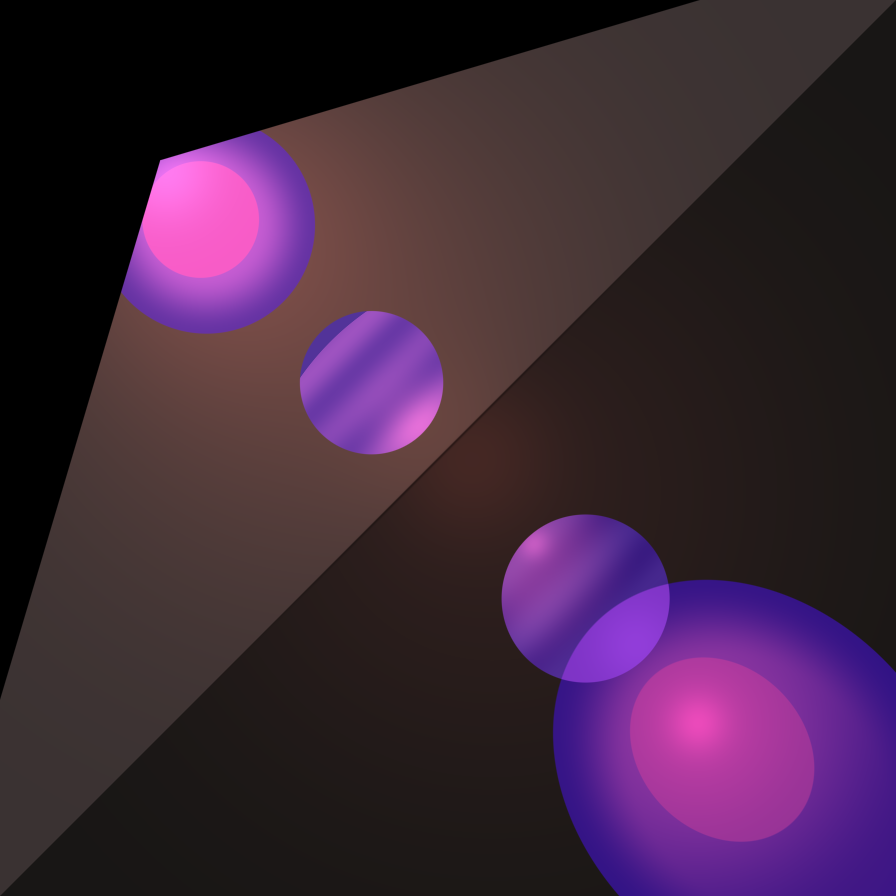
Reproduce this background procedurally as a Shadertoy shader.

```glsl
// Violet spheres mirrored across a diagonal fold, between a warm lit panel and a dark floor.

// Antialiased coverage: one where the signed distance is negative.
float cover(float dist) {
    float px = 0.75 / min(iResolution.x, iResolution.y);
    return 1.0 - smoothstep(-px, px, dist);
}

// Soft round light around a point.
float glow(vec2 p, vec2 center, float size) {
    vec2 q = (p - center) / size;
    return exp(-dot(q, q));
}

// Normalised radius of an ellipse whose long axis falls to the right.
float ellipseRadius(vec2 p, vec2 center, vec2 radii) {
    vec2 q = p - center;
    return length(vec2(q.x - q.y, q.x + q.y) * 0.70711 / radii);
}

// Lit panel above the fold.
vec3 panelColor(vec2 p) {
    vec3 col = vec3(0.225, 0.195, 0.195);
    col += vec3(0.16, 0.065, 0.05) * glow(p, vec2(0.36, 0.64), 0.32);
    col += vec3(0.16, 0.07, 0.06) * glow(p, vec2(0.23, 0.76), 0.17);
    col += vec3(0.06, 0.025, 0.015) * glow(p, vec2(0.49, 0.51), 0.10);
    return col;
}

// Dark floor below the fold.
vec3 floorColor(vec2 p) {
    vec3 col = vec3(0.09, 0.085, 0.08);
    col += vec3(0.09, 0.035, 0.035) * glow(p, vec2(0.55, 0.45), 0.36);
    col += vec3(0.09, 0.035, 0.025) * glow(p, vec2(0.525, 0.49), 0.09);
    return col;
}

// Large reflected ball with a pink core.
vec3 addReflectedBall(vec3 col, vec2 p) {
    float dist = length(p - vec2(0.2305, 0.7487));
    vec3 shell = mix(vec3(0.77, 0.36, 0.82), vec3(0.40, 0.20, 0.64),
                     smoothstep(0.055, 0.121, dist));
    shell += vec3(0.22, 0.12, 0.16) * glow(p, vec2(0.18, 0.81), 0.06);
    vec3 core = vec3(0.97, 0.36, 0.78)
              + vec3(0.05, 0.12, 0.16) * glow(p, vec2(0.185, 0.81), 0.055);
    col = mix(col, shell, cover(dist - 0.1211));
    return mix(col, core, cover(length(p - vec2(0.224, 0.755)) - 0.0651));
}

// Small reflected ball with diagonal bands and a clipped cap.
vec3 addBandedBall(vec3 col, vec2 p) {
    vec2 q = p - vec2(0.4147, 0.5729);
    float across = p.x - p.y;
    vec3 ball = vec3(0.47, 0.25, 0.68);
    ball += vec3(0.06, 0.03, 0.03) * sin(across * 75.0 + 6.3);
    ball += vec3(0.10, 0.05, 0.05) * smoothstep(-0.19, -0.245, across);
    ball += vec3(0.40, 0.17, 0.15) * glow(p, vec2(0.478, 0.515), 0.052);
    float cap = cover(across + 0.25 - 1.2 * pow(q.x + q.y, 2.0));
    ball = mix(ball, vec3(0.32, 0.20, 0.60), cap);
    return mix(col, ball, cover(length(q) - 0.080));
}

// Large tilted ellipsoid with a magenta core.
vec3 addEllipsoid(vec3 col, vec2 p) {
    float r = ellipseRadius(p, vec2(0.8464, 0.1237), vec2(0.2566, 0.198));
    float core = ellipseRadius(p, vec2(0.806, 0.1634), vec2(0.1128, 0.0918));
    float light = length(p - vec2(0.779, 0.193));
    vec3 shell = mix(vec3(0.55, 0.21, 0.63), vec3(0.25, 0.09, 0.52),
                     smoothstep(0.04, 0.27, light));
    shell = mix(shell, vec3(0.18, 0.07, 0.52), smoothstep(0.62, 1.0, r) * 0.85);
    vec3 heart = mix(vec3(0.74, 0.24, 0.64), vec3(0.59, 0.20, 0.59),
                     smoothstep(0.0, 0.17, light));
    heart += vec3(0.18, 0.05, 0.09) * glow(p, vec2(0.779, 0.193), 0.032);
    col = mix(col, shell, cover((r - 1.0) * 0.198));
    return mix(col, heart, cover((core - 1.0) * 0.0918));
}

// Front ball, brightened where the ellipsoid shows through.
vec3 addFrontBall(vec3 col, vec2 p) {
    float dist = length(p - vec2(0.6536, 0.332));
    float r = ellipseRadius(p, vec2(0.8464, 0.1237), vec2(0.2566, 0.198));
    vec3 ball = mix(vec3(0.54, 0.25, 0.63), vec3(0.25, 0.13, 0.53),
                    smoothstep(0.02, 0.13, length(p - vec2(0.59, 0.385))));
    ball += vec3(0.20, 0.08, 0.10) * glow(p, vec2(0.596, 0.393), 0.018);
    ball += vec3(0.10, 0.05, 0.06) * glow(p, vec2(0.58, 0.29), 0.06);
    ball += 0.025 * sin((p.x - p.y) * 70.0);
    vec3 lens = vec3(0.49, 0.20, 0.77)
              + vec3(0.08, 0.04, 0.08) * glow(p, vec2(0.71, 0.28), 0.05);
    ball = mix(ball, lens, cover((r - 1.0) * 0.198));
    return mix(col, ball, cover(dist - 0.0938));
}

void mainImage(out vec4 fragColor, in vec2 fragCoord) {
    vec2 p = fragCoord / iResolution.xy;
    float fold = (p.x - p.y) * 0.70711;

    // Panel with its two balls, trimmed to a kite against black.
    vec3 panel = addBandedBall(addReflectedBall(panelColor(p), p), p);
    float top = (p.y - 0.8215 - 0.297 * (p.x - 0.18)) * 0.9586;
    float side = (0.1785 - p.x - 0.297 * (0.82 - p.y)) * 0.9586;
    panel *= cover(max(top, side));

    // Floor with the ellipsoid and the front ball.
    vec3 ground = addFrontBall(addEllipsoid(floorColor(p), p), p);
    vec3 col = mix(ground, panel, cover(fold));

    // Thin crease, strongest at the middle.
    float crease = exp(-pow((fold - 0.001) / 0.0015, 2.0));
    col *= 1.0 - 0.35 * crease * glow(p, vec2(0.5), 0.22);
    fragColor = vec4(col, 1.0);
}
```
